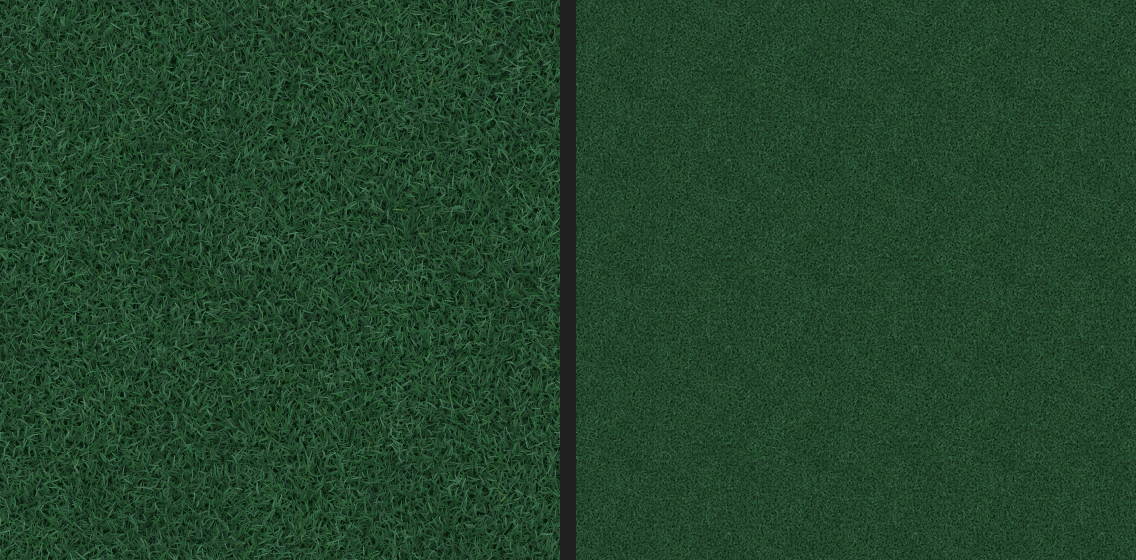
Left, the tile; right, the same tile 3 across and 3 down.
A Shadertoy shader for this texture:

```glsl
// Dense short turf seen from above: thin, curved, tapered grass blades.
// Ten wrapped cell grids are painted from shaded undergrowth up to lit tips;
// layered sines vary the lean and brightness over broad patches.

const float CELLS = 70.0;
const int LAYERS = 10;
const float TAU = 6.2831853;

vec3 hash3(vec3 p) {
    p = fract(p * vec3(0.1031, 0.1030, 0.0973));
    p += dot(p, p.yxz + 33.33);
    return fract((p.xxy + p.yxx) * p.zyx);
}

// Periodic broad variation, about -1 to 1
float patches(vec2 uv) {
    vec2 a = uv * TAU;
    return 0.4 * sin(2.0 * a.x + 1.5 * sin(2.0 * a.y))
         + 0.3 * sin(4.0 * a.y - 2.0 * a.x + 2.0 * sin(4.0 * a.x))
         + 0.3 * sin(8.0 * a.x + 6.0 * a.y + 2.0 * sin(6.0 * a.y));
}

// x: signed distance to the blade edge, y: position from root to tip,
// z: side of the midrib
vec3 blade(vec2 p, float angle, float len, float bend, float halfWidth) {
    vec2 dir = vec2(sin(angle), cos(angle));
    float along = dot(p, dir) / len + 0.5;
    float t = clamp(along, 0.0, 1.0);
    float across = dot(p, vec2(dir.y, -dir.x)) - bend * (4.0 * t * (1.0 - t) - 0.5);
    float taper = halfWidth * (1.0 - 0.7 * t * t);
    float d = length(vec2(across, (along - t) * len)) - taper;
    return vec3(d, t, clamp(across / halfWidth, -1.0, 1.0));
}

void mainImage(out vec4 fragColor, in vec2 fragCoord) {
    vec2 uv = fragCoord / iResolution.xy;
    float soft = 0.58 * CELLS / min(iResolution.x, iResolution.y);
    float broad = patches(uv);

    // Soil and deep shade between the blades
    vec3 shadow = vec3(0.028, 0.098, 0.045);
    vec3 soil = vec3(0.11, 0.14, 0.13);
    vec3 color = mix(shadow, soil, 0.35 * smoothstep(0.1, 0.8, -broad));

    for (int layer = 0; layer < LAYERS; layer++) {
        float height = float(layer) / float(LAYERS - 1);
        vec2 shift = hash3(vec3(float(layer) + 0.5, 7.0, 3.0)).xy;
        vec2 grid = uv * CELLS + shift;
        vec2 home = floor(grid);

        for (int j = -1; j <= 1; j++)
        for (int i = -1; i <= 1; i++) {
            vec2 cell = home + vec2(i, j);
            vec3 id = vec3(mod(cell, CELLS), float(layer) * 17.0 + 1.0);
            vec3 place = hash3(id);
            vec3 form = hash3(id + vec3(71.0, 13.0, 211.0));
            vec3 tint = hash3(id + vec3(29.0, 97.0, 433.0));

            // Blade shape, lean biased toward upright
            vec2 root = cell + place.xy;
            float lean = 2.0 * place.z - 1.0;
            float angle = 1.6 * lean * (0.6 + 0.4 * abs(lean))
                        + 0.35 * sin(TAU * (2.0 * root.x + 4.0 * root.y) / CELLS);
            vec3 b = blade(grid - root, angle, mix(0.75, 1.4, form.x),
                           0.24 * (form.y - 0.5), mix(0.075, 0.122, form.z));
            float cover = smoothstep(soft, -soft, b.x);

            // Fresh and blue-grey greens, with a few yellowed blades
            vec3 tone = mix(vec3(0.155, 0.375, 0.19), vec3(0.28, 0.445, 0.345), tint.x);
            tone = mix(tone, vec3(0.31, 0.43, 0.22), 0.55 * step(0.97, tint.z));
            float light = mix(0.28, 1.0, height) * mix(0.65, 1.3, tint.y)
                        * mix(0.72, 1.12, b.y) + 0.1 * b.z + 0.06 * broad;
            color = mix(color, mix(shadow, tone, light), cover);
        }
    }
    fragColor = vec4(color, 1.0);
}
```
